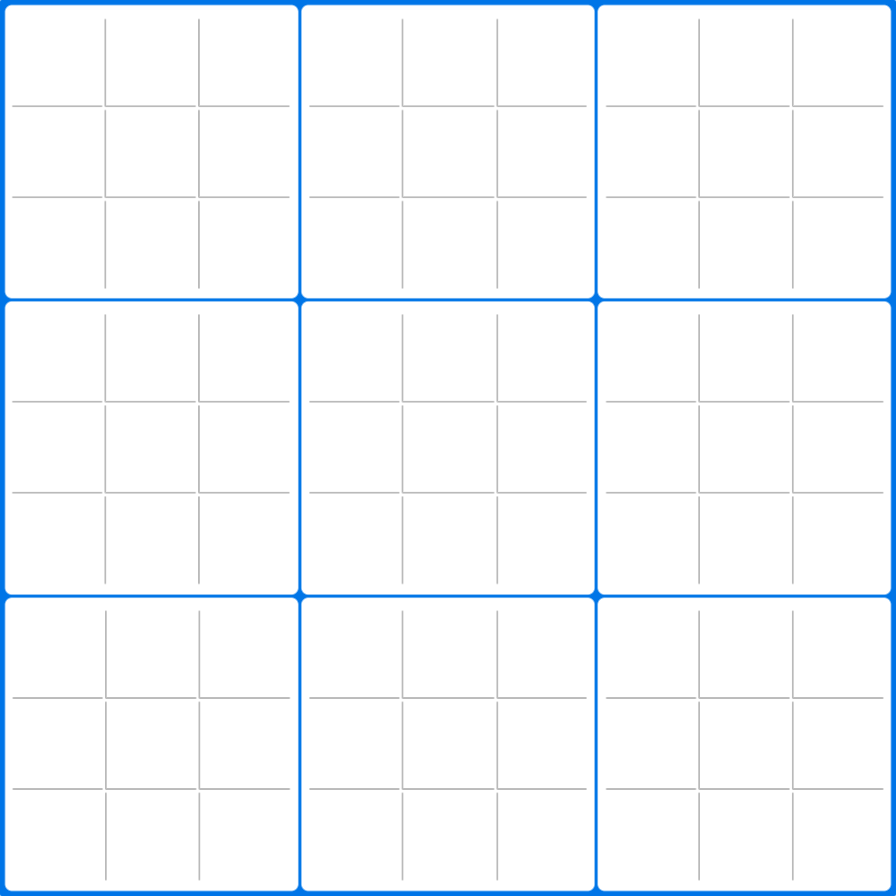
Write a three.js fragment shader that draws this pattern.

```glsl
// Three by three white rounded panels on blue, each ruled with a broken grey grid.
varying vec2 vUv;

// Signed distance to a rounded square centred on the origin.
float roundedSquare(vec2 p, float halfSize, float radius) {
  vec2 q = abs(p) - halfSize + radius;
  return length(max(q, 0.0)) + min(max(q.x, q.y), 0.0) - radius;
}

// Soft fill of a shape from its signed distance.
float fill(float dist) {
  return clamp(0.5 - dist / 1.5, 0.0, 1.0);
}

// Share of a small window around x that lies between low and high.
float span(float x, float low, float high) {
  return clamp(min(x + 0.75, high) - max(x - 0.75, low), 0.0, 1.5) / 1.5;
}

float hairline(float x, float centre) {
  return span(x, centre - 0.35, centre + 0.35);
}

// Rules inside one panel: three dashes along each of two lines per axis.
float brokenGrid(vec2 p, vec2 cell) {
  // Slight drift of the rules from panel to panel
  float middle = 1.0 - abs(cell.x - 1.0);
  p.x -= 0.3 * (cell.x - 1.0);
  p.x += 0.4 * step(cell.x, 0.5) * step(0.5, cell.y);
  p.y += 0.8 * step(1.5, cell.y);

  vec2 columns = vec2(-39.0, mix(41.2, 42.3, middle));
  vec2 rows = vec2(39.7, -38.3);

  // Dash ends, left to right and top to bottom
  vec3 left = vec3(-118.8, columns - 0.35);
  vec3 right = vec3(columns - 2.7, 118.8);
  vec3 top = vec3(114.5, rows - 3.2);
  vec3 bottom = vec3(rows - 0.35, -116.5);

  float ink = 0.0;
  for (int i = 0; i < 3; i++) {
    float across = span(p.x, left[i], right[i]);
    float down = span(p.y, bottom[i], top[i]);
    for (int j = 0; j < 2; j++) {
      ink = max(ink, across * hairline(p.y, rows[j]));
      ink = max(ink, down * hairline(p.x, columns[j]));
    }
  }
  return ink;
}

void main() {
  // The canvas spans 768 units; panels sit 254 units apart
  vec2 p = vUv * 768.0;
  vec2 cell = clamp(floor((p - 3.0) / 254.0), 0.0, 2.0);
  vec2 local = p - 130.0 - cell * 254.0;

  // Blue frame with softly rounded outer corners
  float frame = fill(roundedSquare(p - 384.0, 384.8, 4.0));
  vec3 color = mix(vec3(1.0), vec3(0.0, 0.46, 0.905), frame);

  // White panel and its rules
  color = mix(color, vec3(1.0), fill(roundedSquare(local, 125.7, 6.0)));
  color = mix(color, vec3(0.42), brokenGrid(local, cell));

  gl_FragColor = vec4(color, 1.0);
}
```
